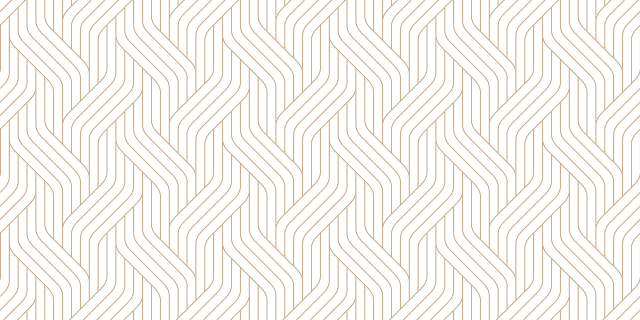
Write a Shadertoy shader that draws this pattern.

```glsl
// Interlaced ribbons of thin tan lines on white, six repeats across and just over three down.
// Evenly spaced uprights lie behind two mirrored slanting bands of five lines;
// each band is a vertical line bent through two rounded 45 degree corners.

// Width and height of one repeat, in line gaps.
const vec2 repeatSize = vec2(12.0, 11.7);

// Ramp that is 0 before the corner and t after it, with a rounded bend.
float roundedRamp(float t) {
    const float bend = 0.7;
    float blend = clamp(t + bend, 0.0, 2.0 * bend);
    return blend * blend / (4.0 * bend) + max(t - bend, 0.0);
}

// Sideways shift of a line that slants across five line gaps.
float slantShift(float t) {
    return roundedRamp(t) - roundedRamp(t - 5.0);
}

// Overlays one band on the line distance, hiding what lies beneath it.
float overlayBand(float lineDist, vec2 p) {
    p = mod(p, repeatSize);
    if (p.y < 1.53 || p.y > 10.07) return lineDist;

    float bandDist = 1e3;
    float leftEdge = 0.0, rightEdge = 0.0;
    for (int i = 0; i < 5; i++) {
        float k = float(i);
        // Each line bends a step higher, so the slanted gaps open slightly.
        float t = p.y - 4.36 + k * 0.53;
        float offset = p.x - 1.0 - k - slantShift(t);
        float slope = (slantShift(t + 0.01) - slantShift(t - 0.01)) / 0.02;
        bandDist = min(bandDist, abs(offset) * inversesqrt(1.0 + slope * slope));
        if (i == 0) leftEdge = offset;
        rightEdge = offset;
    }
    bool inside = leftEdge > 0.0 && rightEdge < 0.0;
    return inside ? bandDist : min(lineDist, bandDist);
}

void mainImage(out vec4 fragColor, in vec2 fragCoord) {
    // One unit is one line gap; y runs downward from the top edge.
    float pixel = 36.0 / iResolution.y;
    vec2 p = vec2(fragCoord.x, iResolution.y - fragCoord.y) * pixel;
    p -= vec2(0.04, 12.0);

    // Uprights, then the falling band and its glide-mirrored twin.
    float lineDist = abs(fract(p.x + 0.5) - 0.5);
    lineDist = overlayBand(lineDist, p);
    lineDist = overlayBand(lineDist, vec2(5.0 - p.x, p.y - 0.5 * repeatSize.y));

    // Coverage under a slightly soft filter keeps hairlines even at any size.
    float halfWidth = 0.041;
    float footprint = 1.07 * pixel;
    float covered = min(lineDist + 0.5 * footprint, halfWidth)
                  - max(lineDist - 0.5 * footprint, -halfWidth);
    float ink = clamp(covered / footprint, 0.0, 1.0);

    fragColor = vec4(mix(vec3(1.0), vec3(0.73, 0.53, 0.32), ink), 1.0);
}
```
